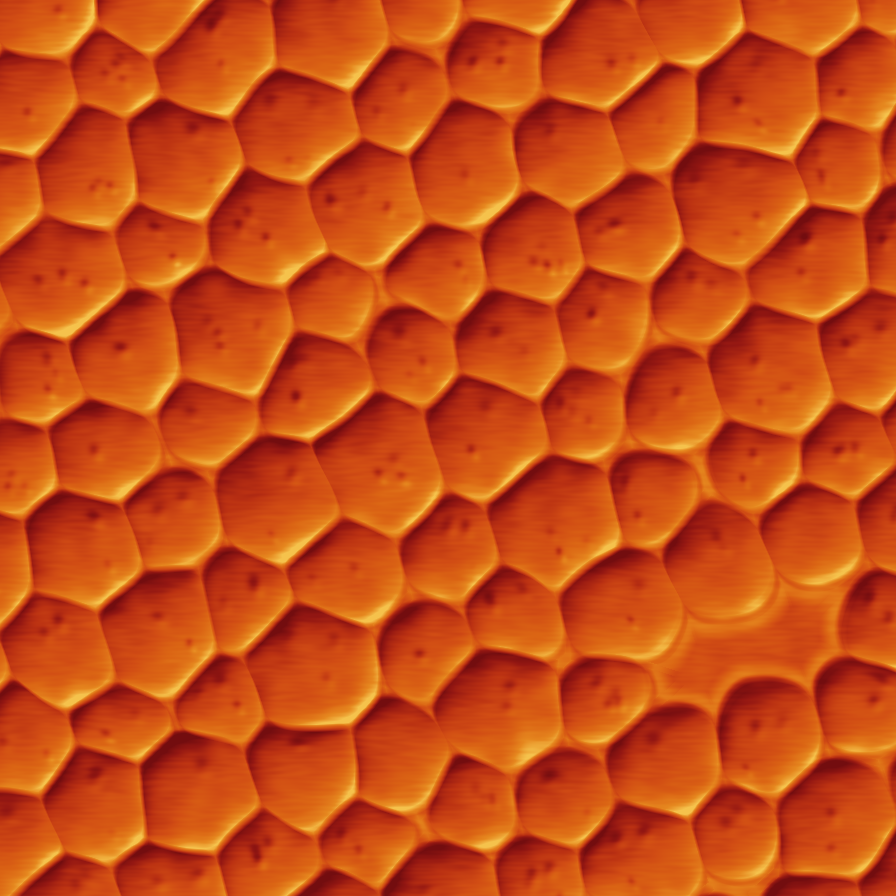
This texture is drawn by a Shadertoy shader. Its source:

```glsl
#define COLUMNS 8.7
#define CLEARING vec2(0.83, 0.27)
#define TILT 0.25
#define LIGHT vec2(0.55, -0.835)
#define RADIUS_MIN 0.45
#define RADIUS_SPREAD 0.25
#define RIM_WIDTH 0.11
#define RIM_GAIN 0.76
#define DOME_GAIN 0.54
#define BLUR 0.045
#define GRAIN 0.1

vec3 hash3(vec2 p) {
    vec3 q = fract(vec3(p.xyx + 57.0) * vec3(0.1031, 0.1030, 0.0973));
    q += dot(q, q.yxz + 33.33);
    return fract((q.xxy + q.yzz) * q.zyx);
}

float corner(vec2 cell, vec2 offset, vec2 f) {
    float angle = 6.2832 * hash3(cell + offset).x;
    return dot(vec2(cos(angle), sin(angle)), f - offset);
}

float gradientNoise(vec2 p) {
    vec2 i = floor(p), f = p - i;
    vec2 u = f * f * f * (f * (f * 6.0 - 15.0) + 10.0);
    return mix(mix(corner(i, vec2(0, 0), f), corner(i, vec2(1, 0), f), u.x),
               mix(corner(i, vec2(0, 1), f), corner(i, vec2(1, 1), f), u.x), u.y);
}

// Jittered hexagonal packing: centre in xy, radius in z (negative if empty)
vec3 droplet(vec2 id) {
    vec3 h = hash3(id);
    vec2 centre = vec2(id.x + 0.5 * mod(id.y, 2.0), id.y * 0.866);
    float gap = length(centre - vec2(0.5, 0.0));
    if (gap < 0.6) return vec3(centre, -1.0);
    float radius = RADIUS_MIN + RADIUS_SPREAD * h.z;
    radius *= mix(0.86, 1.0, smoothstep(0.8, 2.4, gap));
    return vec3(centre + (h.xy - 0.5) * 0.2, radius);
}

// Returns height, distance inside the rim, and spot darkness
vec3 relief(vec2 p) {
    p += 0.11 * vec2(gradientNoise(p * 1.3), gradientNoise(p * 1.3 + 31.0));

    // Owner: the droplet of least power distance
    float row = round(p.y / 0.866);
    vec2 base = vec2(round(p.x - 0.5 * mod(row, 2.0)), row);
    vec2 ownerId = base;
    vec3 owner = vec3(0.0);
    float best = 1e3;
    for (int y = -2; y <= 2; y++)
    for (int x = -2; x <= 2; x++) {
        vec2 id = base + vec2(x, y);
        vec3 d = droplet(id);
        float power = dot(p - d.xy, p - d.xy) - d.z * d.z;
        if (d.z > 0.0 && power < best) { best = power; owner = d; ownerId = id; }
    }

    // Rounded rim: soft minimum over the circle and the shared walls
    const float softness = 0.055;
    float sum = exp((length(p - owner.xy) - owner.z - 0.04) / softness);
    for (int y = -2; y <= 2; y++)
    for (int x = -2; x <= 2; x++) {
        vec3 d = droplet(ownerId + vec2(x, y));
        if (d.z < 0.0 || (x == 0 && y == 0)) continue;
        float power = dot(p - d.xy, p - d.xy) - d.z * d.z;
        sum += exp((best - power) / (2.0 * length(d.xy - owner.xy) * softness));
    }
    float edge = -softness * log(sum) + 0.012;
    float inside = max(edge, 0.0);
    float height = RIM_GAIN * RIM_WIDTH * (1.0 - exp(-inside / RIM_WIDTH));
    height += 0.5 * DOME_GAIN * max(-best, 0.0);

    // Small bumps on each droplet
    float spots = 0.0;
    for (int k = 0; k < 4; k++) {
        vec3 h = hash3(ownerId + 17.0 * float(k + 1));
        vec2 v = p - owner.xy - (h.xy - 0.5) * owner.z;
        float size = 0.04 + 0.035 * h.y;
        spots += step(0.4, h.z) * (h.z - 0.1) * exp(-dot(v, v) / (size * size));
    }
    spots *= smoothstep(0.08, 0.2, edge);
    return vec3(height + 0.03 * spots, edge, spots);
}

vec3 amberRamp(float shade) {
    const vec3 ramp[7] = vec3[7](
        vec3(0.45, 0.05, 0.06), vec3(0.58, 0.09, 0.07), vec3(0.73, 0.19, 0.07),
        vec3(0.82, 0.30, 0.08), vec3(0.86, 0.40, 0.08), vec3(0.90, 0.53, 0.12),
        vec3(0.96, 0.76, 0.30));
    float t = clamp(3.0 + 4.0 * shade, 0.0, 5.999);
    int i = int(t);
    return mix(ramp[i], ramp[i + 1], fract(t));
}

void mainImage(out vec4 fragColor, in vec2 fragCoord) {
    vec2 uv = fragCoord / min(iResolution.x, iResolution.y);
    mat2 turn = mat2(cos(TILT), -sin(TILT), sin(TILT), cos(TILT));
    vec2 p = turn * (uv - CLEARING) * COLUMNS + vec2(0.5, 0.0);
    vec2 reach = turn * LIGHT * BLUR;

    // Slope along the light gives the shading, uneven along the rims
    vec3 a = relief(p - reach), b = relief(p + reach);
    float shade = (a.x - b.x) / (2.0 * BLUR);
    shade *= 1.0 + 0.5 * gradientNoise(p * 3.1 + 9.0);
    vec2 detail = 0.5 * (a.yz + b.yz);

    // Glow at the junctions, dark spots
    float depth = -detail.x;
    shade += 0.4 * smoothstep(0.0, 0.06, depth) * (1.0 - smoothstep(0.07, 0.22, depth));
    shade -= 0.2 * detail.y;

    // Mottling and horizontal scan streaks
    shade += 0.14 * gradientNoise(uv * 30.0) - 0.025;
    shade += GRAIN * gradientNoise(uv * vec2(34.0, 240.0));
    fragColor = vec4(amberRamp(shade), 1.0);
}
```
